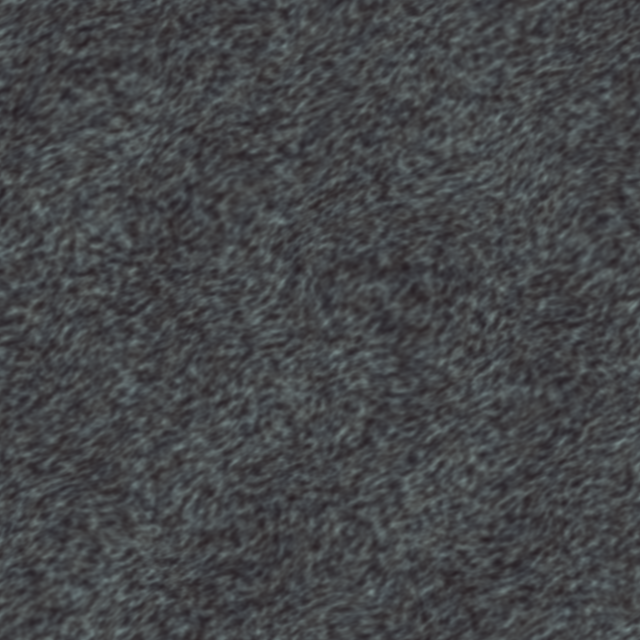
Reproduce this texture procedurally as a WebGL 1 fragment shader.

```glsl
precision highp float;

uniform vec2 u_resolution;

// Colour: mean tone plus a step per unit of tone deviation
const vec3 CLOTH_MEAN = vec3(0.269, 0.276, 0.285);
const vec3 TONE_STEP = vec3(0.043, 0.055, 0.052);
const vec3 BLUE_TINT = vec3(-0.006, 0.001, 0.008);
const float HIGHLIGHT_SKEW = 0.07;

// Grain: cells per canvas along and across the fibres, angles in radians
const vec2 FIBRE_FREQ = vec2(50.0, 94.0);
const vec2 CROSS_FREQ = vec2(66.0, 108.0);
const vec2 FUZZ_FREQ = vec2(120.0, 165.0);
const vec2 CLUMP_FREQ = vec2(22.0, 33.0);
const vec2 PATCH_FREQ = vec2(4.0, 7.0);
const float FIBRE_ANGLE = 0.46;
const float CROSS_ANGLE = 0.72;
const float FUZZ_ANGLE = 0.25;
const float PATCH_ANGLE = 0.9;

// Strength of each layer
const float FIBRE_GAIN = 3.0;
const float CROSS_GAIN = 2.4;
const float FUZZ_GAIN = 1.0;
const float CLUMP_GAIN = 1.6;
const float PATCH_GAIN = 1.1;

// Slow bending of the fibre direction
const float BEND_FREQ = 6.0;
const float BEND_AMOUNT = 0.022;

vec2 hashGradient(vec2 cell) {
    vec3 h = fract(cell.xyx * vec3(0.1031, 0.1030, 0.0973));
    h += dot(h, h.yzx + 33.33);
    float angle = 6.28318 * fract((h.x + h.y) * h.z);
    return vec2(cos(angle), sin(angle));
}

float gradientNoise(vec2 p) {
    vec2 cell = floor(p);
    vec2 f = p - cell;
    vec2 blend = f * f * f * (f * (f * 6.0 - 15.0) + 10.0);
    vec2 right = vec2(1.0, 0.0);
    vec2 up = vec2(0.0, 1.0);
    float a = dot(hashGradient(cell), f);
    float b = dot(hashGradient(cell + right), f - right);
    float c = dot(hashGradient(cell + up), f - up);
    float d = dot(hashGradient(cell + 1.0), f - 1.0);
    return mix(mix(a, b, blend.x), mix(c, d, blend.x), blend.y);
}

// Noise stretched along a direction
float fibreNoise(vec2 p, float angle, vec2 freq, float seed) {
    float c = cos(angle);
    float s = sin(angle);
    vec2 along = vec2(c * p.x + s * p.y, c * p.y - s * p.x);
    return gradientNoise(along * freq + seed);
}

void main() {
    vec2 uv = gl_FragCoord.xy / u_resolution.y;

    // Bend the weave gently
    vec2 bend = vec2(gradientNoise(uv * BEND_FREQ + 11.3),
                     gradientNoise(uv * BEND_FREQ + 47.9));
    vec2 p = uv + BEND_AMOUNT * bend;

    // Fibres, clumps and broad worn patches
    float tone = FIBRE_GAIN * fibreNoise(p, FIBRE_ANGLE, FIBRE_FREQ, 131.7);
    tone += CROSS_GAIN * fibreNoise(p, CROSS_ANGLE, CROSS_FREQ, 217.4);
    tone += FUZZ_GAIN * fibreNoise(p, FUZZ_ANGLE, FUZZ_FREQ, 305.2);
    tone += CLUMP_GAIN * fibreNoise(p, FIBRE_ANGLE, CLUMP_FREQ, 83.6);
    tone += PATCH_GAIN * fibreNoise(uv, PATCH_ANGLE, PATCH_FREQ, 59.1);
    tone += HIGHLIGHT_SKEW * (tone * tone - 1.0);

    // Dark plum to grey teal, with a slight drift towards blue
    float tint = 2.0 * fibreNoise(p, CROSS_ANGLE, CLUMP_FREQ, 171.5);
    vec3 colour = CLOTH_MEAN + TONE_STEP * tone + BLUE_TINT * tint;
    gl_FragColor = vec4(clamp(colour, 0.0, 1.0), 1.0);
}
```
